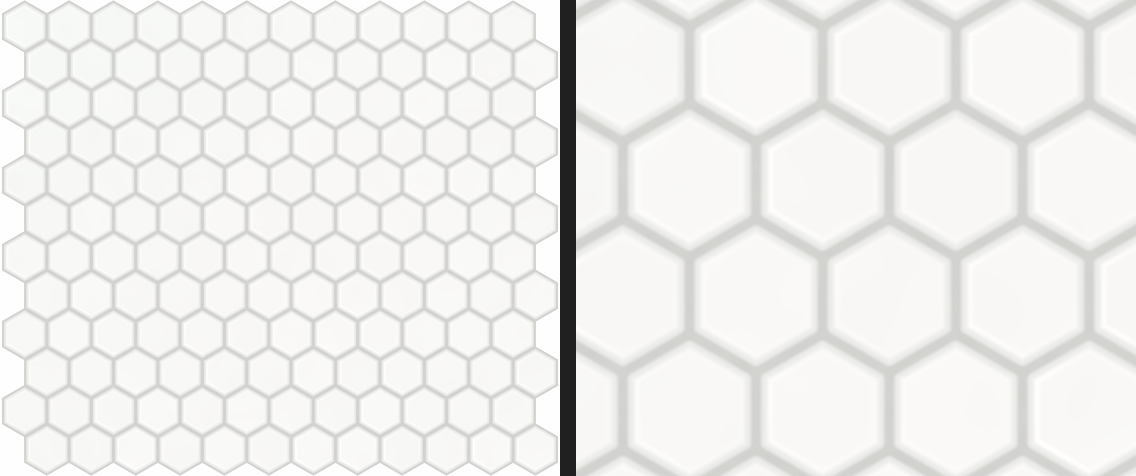
Left: the whole. Right: its middle third, enlarged.
Write a Shadertoy shader that draws this pattern.

```glsl
const float COLUMNS = 12.0;
const float ROWS = 12.0;
const float PITCH = 0.0793;      // tile spacing as a share of canvas width
const float ROW_STEP = 0.8660254;
const float GROUT_HALF = 0.038;
const float CORNER = 0.05;

const vec3 BACKDROP = vec3(0.998);
const vec3 GROUT = vec3(0.824, 0.826, 0.814);
const vec3 BEVEL = vec3(0.922, 0.923, 0.914);
const vec3 GLAZE = vec3(0.974, 0.973, 0.967);

vec2 hash22(vec2 p) {
    vec3 h = fract(vec3(p.xyx) * vec3(0.1031, 0.1030, 0.0973));
    h += dot(h, h.yzx + 33.33);
    return fract((h.xx + h.yz) * h.zy);
}

float cornerSlope(vec2 cell, vec2 corner, vec2 f) {
    return dot(hash22(cell + corner) * 2.0 - 1.0, f - corner);
}

float gradientNoise(vec2 p) {
    vec2 cell = floor(p);
    vec2 f = p - cell;
    vec2 u = f * f * f * (f * (f * 6.0 - 15.0) + 10.0);
    float low = mix(cornerSlope(cell, vec2(0, 0), f), cornerSlope(cell, vec2(1, 0), f), u.x);
    float high = mix(cornerSlope(cell, vec2(0, 1), f), cornerSlope(cell, vec2(1, 1), f), u.x);
    return mix(low, high, u.y);
}

// Signed distance to a hexagon with a vertex at the top
float hexagon(vec2 p, float apothem) {
    const vec3 k = vec3(-0.8660254, 0.5, 0.5773503);
    p = abs(p.yx);
    p -= 2.0 * min(dot(k.xy, p), 0.0) * k.xy;
    p -= vec2(clamp(p.x, -k.z * apothem, k.z * apothem), apothem);
    return length(p) * sign(p.y);
}

// Centre of the closest tile in a row; alternate rows shift by half a tile
vec2 tileCentre(float x, float row) {
    float first = 1.0 - 0.5 * mod(row, 2.0);
    float column = clamp(round(x - first), 0.0, COLUMNS - 1.0);
    return vec2(first + column, row * ROW_STEP);
}

// Closest tile centre in xy, distance to the sheet outline in z
vec3 nearestTile(vec2 p) {
    vec3 nearest = vec3(0.0, 0.0, 1e5);
    float middleRow = round(p.y / ROW_STEP);
    for (int i = -1; i <= 1; i++) {
        float row = clamp(middleRow + float(i), 0.0, ROWS - 1.0);
        vec2 centre = tileCentre(p.x, row);
        float d = hexagon(p - centre, 0.5);
        if (d < nearest.z) nearest = vec3(centre, d);
    }
    return nearest;
}

// Glaze with a faint cool-to-warm drift and small tile differences
vec3 glazeColour(vec2 p, vec2 centre, vec2 uv) {
    float cool = smoothstep(0.9, 0.0, distance(uv, vec2(0.0, 1.0)));
    float warm = smoothstep(0.5, 0.0, distance(uv, vec2(0.5, 0.55)));
    vec3 colour = GLAZE + cool * vec3(-0.008, 0.002, -0.002);
    colour += warm * vec3(0.003, -0.002, -0.002);
    colour += (hash22(centre * 2.0).x - 0.5) * 0.007;
    return colour + gradientNoise(p * 1.7) * 0.006;
}

// Thin reflection just inside the bevel, strongest on the left
float rimGlint(vec2 local, float depth, float strength) {
    float band = smoothstep(0.04, 0.07, depth) * smoothstep(0.11, 0.075, depth);
    float side = 0.3 + 0.7 * smoothstep(0.1, -0.45, local.x + 0.3 * local.y);
    return band * side * strength;
}

void mainImage(out vec4 fragColor, in vec2 fragCoord) {
    vec2 uv = fragCoord / iResolution.xy;
    float pixel = 1.0 / (iResolution.x * PITCH);
    vec2 sheetMiddle = vec2(0.5 * COLUMNS + 0.25, 0.5 * (ROWS - 1.0) * ROW_STEP);
    vec2 p = (fragCoord - 0.5 * iResolution.xy) * pixel + sheetMiddle;

    vec3 tile = nearestTile(p);
    vec2 local = p - tile.xy;
    float depth = CORNER - hexagon(local, 0.5 - GROUT_HALF - CORNER);

    // Grout, soft bevel and glazed face
    float soft = max(0.02, 0.75 * pixel);
    vec3 grout = GROUT + gradientNoise(p * 6.0) * 0.015;
    vec3 colour = mix(grout, BEVEL, smoothstep(-soft, soft, depth));
    vec3 face = glazeColour(p, tile.xy, uv);
    colour = mix(colour, face, smoothstep(0.015, 0.072, depth));
    colour += rimGlint(local, depth, 0.008 + 0.018 * hash22(tile.xy * 2.0).y);

    // Stepped sheet outline
    float outside = smoothstep(0.0, pixel, tile.z);
    fragColor = vec4(min(mix(colour, BACKDROP, outside), 1.0), 1.0);
}
```
